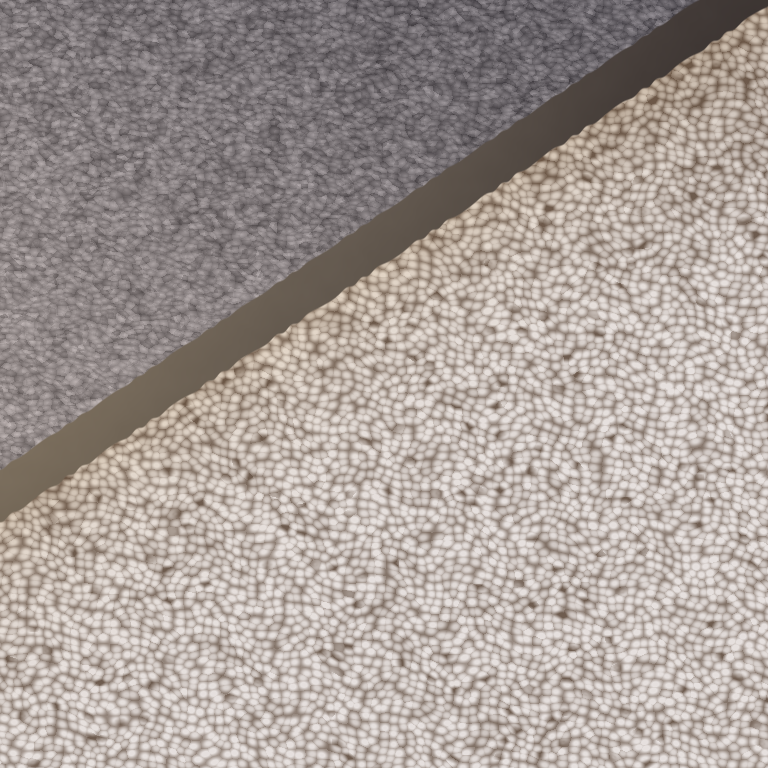
Give the GLSL for this texture, as a Shadertoy shader.

```glsl
// Two woven carpets meet along a diagonal metal strip under soft side light.
// Jittered cellular noise forms the loops, layered sines vary the yarn tone,
// and two parallel lines divide the canvas into carpet, strip and carpet.

vec2 hash2(vec2 p) {
    vec2 q = vec2(dot(p, vec2(127.1, 311.7)), dot(p, vec2(269.5, 183.3)));
    return fract(sin(q) * 43758.5453);
}

// x: distance to the nearest loop centre, y: random tone of that loop
vec2 cellular(vec2 p, float jitter) {
    vec2 cell = floor(p);
    vec2 nearest = vec2(9.0, 0.0);
    for (int j = -1; j <= 1; j++) {
        for (int i = -1; i <= 1; i++) {
            vec2 id = cell + vec2(i, j);
            vec2 rnd = hash2(id);
            float d = length(id + 0.5 + (rnd - 0.5) * jitter - p);
            if (d < nearest.x) nearest = vec2(d, fract(rnd.x * 7.3 + rnd.y * 3.1));
        }
    }
    return nearest;
}

// Slow irregular variation, roughly -1 to 1
float mottle(vec2 p) {
    float sum = 0.0, amp = 0.5;
    for (int i = 0; i < 4; i++) {
        sum += amp * sin(p.x + 1.7 * sin(p.y * 0.8)) * cos(p.y + 1.3 * sin(p.x * 0.7));
        p = mat2(1.5, 1.1, -1.1, 1.5) * p + 2.3;
        amp *= 0.65;
    }
    return sum;
}

// Pale, chunky loops with brown gaps
vec3 lightCarpet(vec2 uv, float below) {
    vec2 p = mat2(0.98, 0.17, -0.17, 0.98) * uv;
    p += 0.003 * vec2(sin(p.y * 61.0 + 2.0 * sin(p.x * 23.0)), sin(p.x * 53.0 + p.y * 19.0));
    vec2 loops = cellular(p * vec2(80.0, 98.0), 0.7);
    float pile = 1.0 - smoothstep(0.12, 0.88, loops.x);
    float tone = 0.2 + 0.72 * pile + 0.28 * (loops.y - 0.5) + 0.09 * mottle(uv * 24.0);

    // Sparse deep holes between the stitches
    vec2 holes = cellular(p * vec2(43.0, 62.0) + 17.0, 0.9);
    tone -= 0.45 * step(0.9, holes.y) * (1.0 - smoothstep(0.1, 0.45, holes.x));

    // Shade gathers beside the strip and toward the upper right
    float edgeShade = exp(-below * 9.0);
    float corner = smoothstep(0.45, 1.05, uv.y) * smoothstep(0.3, 1.0, uv.x);
    tone -= 0.10 * edgeShade + 0.18 * corner;
    vec3 col = mix(vec3(0.43, 0.36, 0.31), vec3(0.88, 0.855, 0.845), clamp(tone + 0.09, 0.0, 1.05));
    return col * mix(vec3(1.0), vec3(0.98, 0.94, 0.87), edgeShade);
}

// Grey, fine pile with short horizontal flecks
vec3 greyCarpet(vec2 uv) {
    vec2 p = mat2(0.99, 0.12, -0.12, 0.99) * uv;
    p.y += 0.002 * sin(p.x * 83.0 + 3.0 * sin(p.y * 37.0));
    vec2 flecks = cellular(p * vec2(88.0, 145.0), 0.95);
    vec2 fuzz = cellular(p * vec2(150.0, 215.0) + 31.0, 1.0);
    float grain = 0.20 * (0.42 - flecks.x) + 0.13 * (flecks.y - 0.5)
                + 0.09 * (fuzz.y - 0.5) + 0.025 * mottle(uv * 32.0);
    float shade = smoothstep(0.0, 1.25, 0.55 * uv.x + 0.95 * (uv.y - 0.38));
    vec3 base = mix(vec3(0.58, 0.545, 0.54), vec3(0.385, 0.37, 0.395), shade);
    return base + grain * vec3(1.0, 0.98, 0.98);
}

// Smooth bronze, dimming toward the upper right
vec3 metalStrip(vec2 uv, float across) {
    vec3 col = mix(vec3(0.47, 0.42, 0.355), vec3(0.39, 0.35, 0.31), smoothstep(0.0, 0.5, uv.x));
    col = mix(col, vec3(0.245, 0.215, 0.205), smoothstep(0.4, 1.0, uv.x));
    return col * (1.0 + 0.05 * (across - 0.5)) + 0.006 * mottle(uv * 40.0);
}

void mainImage(out vec4 fragColor, in vec2 fragCoord) {
    vec2 uv = fragCoord / iResolution.xy;
    float aa = 1.2 / iResolution.y;

    // Height above the strip's lower edge, with a slightly ragged pile border
    float rise = uv.y - 0.320 - 0.673 * uv.x;
    float ragged = 0.0018 * sin(uv.x * 210.0 + 2.0 * sin(uv.x * 67.0));
    float stripMask = smoothstep(-aa, aa, rise + ragged);
    float greyMask = smoothstep(-aa, aa, rise - 0.068 + 0.6 * ragged);

    vec3 col = lightCarpet(uv, max(-rise, 0.0));
    col = mix(col, metalStrip(uv, rise / 0.068), stripMask);
    col = mix(col, greyCarpet(uv), greyMask);
    fragColor = vec4(clamp(col, 0.0, 1.0), 1.0);
}
```
